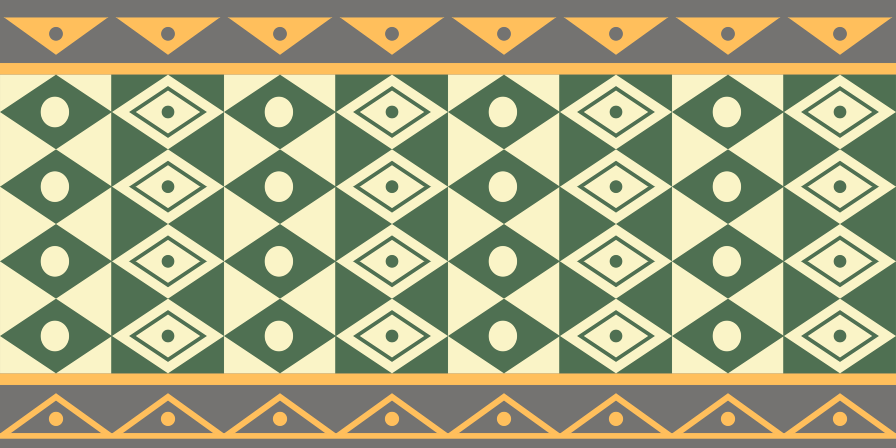
This pattern is drawn by a Shadertoy shader. Its source:

```glsl
const vec3 GREY = vec3(0.455, 0.45, 0.445);
const vec3 GOLD = vec3(1.0, 0.75, 0.36);
const vec3 CREAM = vec3(0.98, 0.955, 0.78);
const vec3 GREEN = vec3(0.31, 0.44, 0.32);

// Antialiased coverage of a signed distance; the canvas is 6 units high
float fill(float dist) {
    float px = 6.0 / iResolution.y;
    return 1.0 - smoothstep(-0.6 * px, 0.6 * px, dist);
}

float band(float y, float low, float high) {
    return abs(y - 0.5 * (low + high)) - 0.5 * (high - low);
}

// Upward wedge with its apex at the given height
float wedge(vec2 p, float apex) {
    return (p.y - apex + 0.72 * abs(p.x)) * 0.81;
}

// Alternating columns of diamonds
vec3 diamonds(vec2 p) {
    vec2 cell = vec2(mod(p.x, 1.5) - 0.75, fract(p.y) - 0.5);
    float level = abs(cell.x) / 0.75 + abs(cell.y) / 0.5;
    float diamond = fill((level - 1.0) * 0.416);
    float greenColumn = fill(abs(mod(p.x - 0.745, 3.0) - 1.5) - 0.755);
    vec3 col = mix(CREAM, GREEN, greenColumn);

    if (mod(floor(p.x / 1.5), 2.0) < 0.5) {
        // Green diamond with a pale oval
        col = mix(col, GREEN, diamond);
        float oval = (length((cell + vec2(0.015, 0.0)) / vec2(0.19, 0.205)) - 1.0) * 0.195;
        return mix(col, CREAM, fill(oval));
    }
    // Pale diamond with an outline and a dot
    col = mix(col, CREAM, diamond);
    float outline = (abs(level - 0.635) - 0.06) * 0.416;
    return mix(col, GREEN, fill(min(outline, length(cell) - 0.085)));
}

// Grey borders with gold trim
vec3 borders(vec2 p) {
    vec2 q = vec2(mod(p.x, 1.5) - 0.75, p.y);
    float trim = min(band(p.y, 0.844, 1.0), band(p.y, 5.0, 5.156));

    // Hanging solid triangles, pierced by dots
    float pennant = max(wedge(vec2(q.x, -q.y), -5.266), q.y - 5.766);
    pennant = max(pennant, 0.092 - length(q - vec2(0.0, 5.547)));

    // Standing triangle outlines on a base line
    float outline = max(wedge(q, 0.734), -wedge(q, 0.635));
    outline = max(outline, 0.125 - q.y);
    outline = min(outline, band(q.y, 0.125, 0.2));
    float dot0 = length(q - vec2(0.0, 0.39)) - 0.095;

    float gold = min(min(trim, pennant), min(outline, dot0));
    return mix(GREY, GOLD, fill(gold));
}

void mainImage(out vec4 fragColor, in vec2 fragCoord) {
    vec2 p = 6.0 * fragCoord / iResolution.y;
    float field = fill(band(p.y, 1.0, 5.0));
    fragColor = vec4(mix(borders(p), diamonds(p), field), 1.0);
}
```
